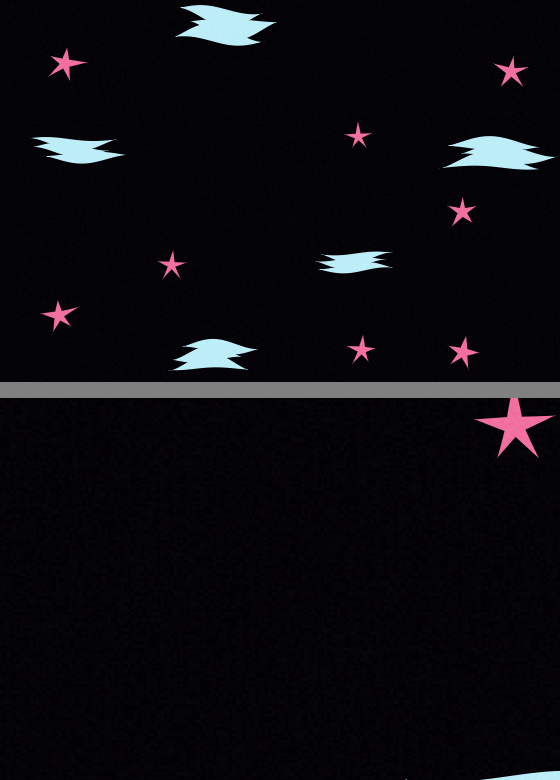
Top, the full canvas; bottom, a detail of the centre.
A Shadertoy shader for this pattern:

```glsl
// Pink five-armed stars and pale ragged clouds scattered over a black night sky.

float hash(vec2 p) {
    return fract(sin(dot(p, vec2(127.1, 311.7))) * 43758.5453);
}

// Paper-cut star: five thin arms of uneven length around a small core.
float starDistance(vec2 p, float radius, vec2 seed) {
    float angle = atan(p.x, p.y) + 0.5 * (hash(seed + 1.3) - 0.5);
    angle += 0.12 * sin(angle + 6.28 * hash(seed + 2.7));
    float sector = 6.2831853 / 5.0;
    float arm = floor(angle / sector + 0.5);
    float local = abs(angle - arm * sector);
    vec2 q = length(p) * vec2(cos(local), sin(local));

    float tip = radius * mix(0.85, 1.2, hash(seed + 3.1 * mod(arm, 5.0)));
    vec2 inner = 0.3 * radius * vec2(cos(0.5 * sector), sin(0.5 * sector));
    vec2 normal = normalize(vec2(inner.y, tip - inner.x));
    return dot(q - vec2(tip, 0.0), normal);
}

// Cloud: three staggered, wavy streaks that merge in the middle and taper at the ends.
float cloudDistance(vec2 p, float halfWidth, vec2 seed) {
    float halfHeight = halfWidth * mix(0.24, 0.36, hash(seed + 4.2));
    vec2 q = p / vec2(halfWidth, halfHeight);
    float phase = 6.28 * hash(seed + 5.9);
    float d = 1e3;
    for (int i = -1; i <= 1; i++) {
        float layer = float(i);
        vec2 layerSeed = seed + 7.3 * layer;
        float shift = 0.5 * (hash(layerSeed + 8.1) - 0.5);
        float x = (q.x - shift) / mix(0.7, 0.85, hash(layerSeed + 9.4));
        float wave = 0.2 * sin(3.6 * q.x + phase + 0.9 * hash(layerSeed));
        float y = q.y - 0.62 * layer - wave;

        // Outer streaks are flat outside and full towards the body.
        float fullness = i == 0 ? 0.5 : (y * layer > 0.0 ? 0.24 : 0.62);
        float taper = pow(max(cos(1.5708 * clamp(x, -1.0, 1.0)), 0.0), 1.5);
        float streak = (abs(y) - fullness * taper + 0.02) * halfHeight;
        d = min(d, max(streak, (abs(x) - 1.0) * halfWidth));
    }
    return d;
}

void mainImage(out vec4 fragColor, in vec2 fragCoord) {
    vec2 p = fragCoord / iResolution.y;
    vec2 canvas = vec2(iResolution.x / iResolution.y, 1.0);
    float pixel = 1.0 / iResolution.y;
    float stars = 1e3;
    float clouds = 1e3;

    // One motif, or none, in each cell of a jittered 4 by 4 grid.
    for (int row = 0; row < 4; row++) {
        for (int col = 0; col < 4; col++) {
            vec2 cell = vec2(col, 3 - row);
            float kind = mod(float(5 * col + 4 * row + 15), 16.0);
            bool isCloud = kind < 5.0;
            if (kind > 6.5 && kind < 9.5) continue;

            vec2 jitter = vec2(hash(cell + 0.37), hash(cell + 11.9)) - 0.5;
            jitter *= isCloud ? vec2(0.2, 0.55) : vec2(0.6, 0.6);
            vec2 q = p - (cell + 0.5 + jitter) * canvas / 4.0;
            float size = hash(cell + 23.5);
            if (isCloud) clouds = min(clouds, cloudDistance(q, mix(0.115, 0.168, size), cell));
            else stars = min(stars, starDistance(q, mix(0.031, 0.05, size), cell));
        }
    }

    // Flat inks with a trace of paper grain.
    vec3 night = vec3(0.016, 0.010, 0.028);
    vec3 paleBlue = vec3(0.74, 0.93, 0.97);
    vec3 pink = vec3(0.95, 0.44, 0.62);
    vec3 color = mix(night, paleBlue, clamp(0.5 - clouds / pixel, 0.0, 1.0));
    color = mix(color, pink, clamp(0.5 - stars / pixel, 0.0, 1.0));
    color += 0.02 * (hash(floor(p * 350.0)) - 0.5);
    fragColor = vec4(color, 1.0);
}
```
